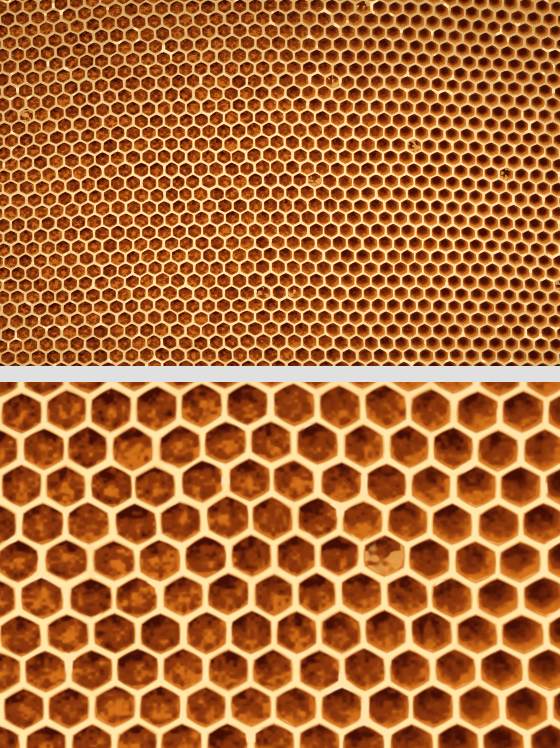
Top, the full canvas; bottom, a detail of the centre.
Write a Shadertoy shader that draws this texture.

```glsl
// Honeycomb: a gently bowed hexagonal lattice of pale wax rims around deep cells.
// Each cell gets a hashed offset, rim width and tone; mottled floors on the left
// give way to deeper, side-lit cells on the right.

const float COLUMNS = 36.0;   // cells across the canvas
const float ROWS = 29.4;      // rows up the canvas
const vec2 HEX = vec2(1.0, 1.7320508);

const vec3 DARK  = vec3(0.25, 0.05, 0.015);
const vec3 BROWN = vec3(0.52, 0.20, 0.04);
const vec3 AMBER = vec3(0.78, 0.41, 0.09);
const vec3 TAN   = vec3(0.75, 0.51, 0.29);
const vec3 GOLD  = vec3(0.94, 0.68, 0.33);
const vec3 CREAM = vec3(1.00, 0.89, 0.66);

float hash(vec2 p) {
    return fract(sin(dot(p, vec2(127.1, 311.7))) * 43758.5453);
}

float noise(vec2 p) {
    vec2 i = floor(p), f = fract(p);
    f = f * f * (3.0 - 2.0 * f);
    return mix(mix(hash(i), hash(i + vec2(1, 0)), f.x),
               mix(hash(i + vec2(0, 1)), hash(i + vec2(1, 1)), f.x), f.y);
}

float fbm(vec2 p) {
    return 0.6 * noise(p) + 0.4 * noise(p * 2.1 + 7.3);
}

// Offset from the centre of the nearest lattice cell
vec2 hexOffset(vec2 p) {
    vec2 a = mod(p, HEX) - 0.5 * HEX;
    vec2 b = mod(p + 0.5 * HEX, HEX) - 0.5 * HEX;
    return dot(a, a) < dot(b, b) ? a : b;
}

// Hexagon distance with softened corners; 0.5 reaches the cell border
float hexDistance(vec2 p, float roundness) {
    vec2 a = abs(p);
    float hex = max(a.x, dot(a, 0.5 * HEX));
    return mix(hex, length(p), roundness);
}

// Canvas position to lattice units, with bowed rows and small irregularities
vec2 toLattice(vec2 uv) {
    vec2 p = uv * vec2(COLUMNS, ROWS * 0.8660254);
    p.y += 3.2 * (uv.x - 0.5) * (uv.x - 0.5) * (0.3 + uv.y);
    p.x += 0.8 * sin(uv.y * 3.0) * (uv.x - 0.4);
    return p + 0.16 * vec2(noise(p * 0.4), noise(p * 0.4 + 31.0));
}

vec3 ramp(float tone) {
    vec3 color = mix(DARK, BROWN, smoothstep(0.0, 0.5, tone));
    color = mix(color, AMBER, smoothstep(0.5, 0.95, tone));
    return mix(color, GOLD, smoothstep(1.0, 1.5, tone));
}

// Cell interior: 'depth' blends a shallow mottled floor into a deep lit shaft
vec3 interior(vec2 g, vec2 p, float radius, float seed, float depth) {
    float mottle = fbm(p * 5.5 + seed * 17.0);
    float edge = hexDistance(g, 0.4) / radius;

    float shallow = 0.08 + 0.95 * mottle + 0.22 * (seed - 0.5);
    shallow += 0.22 * (1.0 - smoothstep(0.1, 0.6, length(g - vec2(0.02, -0.08)) / radius));
    shallow -= 0.35 * smoothstep(0.05, 0.4, g.y - 0.3 * g.x);

    float shaft = hexDistance(g - vec2(-0.07, 0.12), 0.5) / radius;
    float deep = 0.02 + 0.2 * mottle + 0.85 * smoothstep(0.35, 1.15, shaft);
    deep += 0.15 * (seed - 0.5) - 0.3 * g.y;

    float tone = mix(shallow, deep, depth);
    tone += 0.25 * smoothstep(0.8, 1.0, edge) * (0.5 - 2.0 * g.y);
    return ramp(tone);
}

// Wax rim: warm at the hole's lip, pale along the crest
vec3 rim(float crest, float glow, float grain) {
    vec3 color = mix(TAN, GOLD, smoothstep(0.0, 0.35, crest));
    float pale = smoothstep(0.2, 0.8, crest) * (0.35 + 0.65 * glow);
    color = mix(color, CREAM, clamp(pale + 0.5 * (grain - 0.4), 0.0, 1.0));
    return color * (0.86 + 0.16 * glow);
}

void mainImage(out vec4 fragColor, in vec2 fragCoord) {
    vec2 uv = fragCoord / iResolution.xy;
    vec2 p = toLattice(uv);
    vec2 offset = hexOffset(p);
    vec2 id = floor((p - offset) * 2.0 + 0.5);
    float seed = hash(id);

    // Hole shape, slightly shifted and resized per cell
    vec2 g = offset + 0.04 * (vec2(hash(id + 3.7), hash(id + 9.1)) - 0.5);
    float wall = 0.085 + 0.02 * (hash(id + 5.3) - 0.5) + 0.025 * (noise(p * 3.0) - 0.5);
    float radius = 0.5 - wall;
    float d = hexDistance(g, 0.3) - radius;

    // Broad lighting across the comb
    float depth = smoothstep(0.35, 0.85, uv.x + 0.12 * (noise(p * 0.25) - 0.5));
    float glow = 1.0 - smoothstep(0.2, 0.95, length((uv - vec2(0.52, 0.4)) * vec2(1.1, 1.3)));

    vec3 hole = interior(g, p, radius, seed, depth) * (0.92 + 0.14 * glow);
    vec3 wax = rim(clamp(d / wall, 0.0, 1.0), glow, fbm(p * 2.5));

    // Rare crumbs of pale wax caught in cells and on rims
    float crumb = step(0.988, hash(id + 21.0)) * smoothstep(0.45, 0.65, fbm(p * 4.0));
    hole = mix(hole, GOLD, 0.8 * crumb);
    wax = mix(wax, CREAM, smoothstep(0.8, 0.9, noise(p * 1.7 + 50.0)));

    float blur = max(0.03, 0.6 * COLUMNS / iResolution.x);
    fragColor = vec4(mix(hole, wax, smoothstep(-blur, blur, d)), 1.0);
}
```
